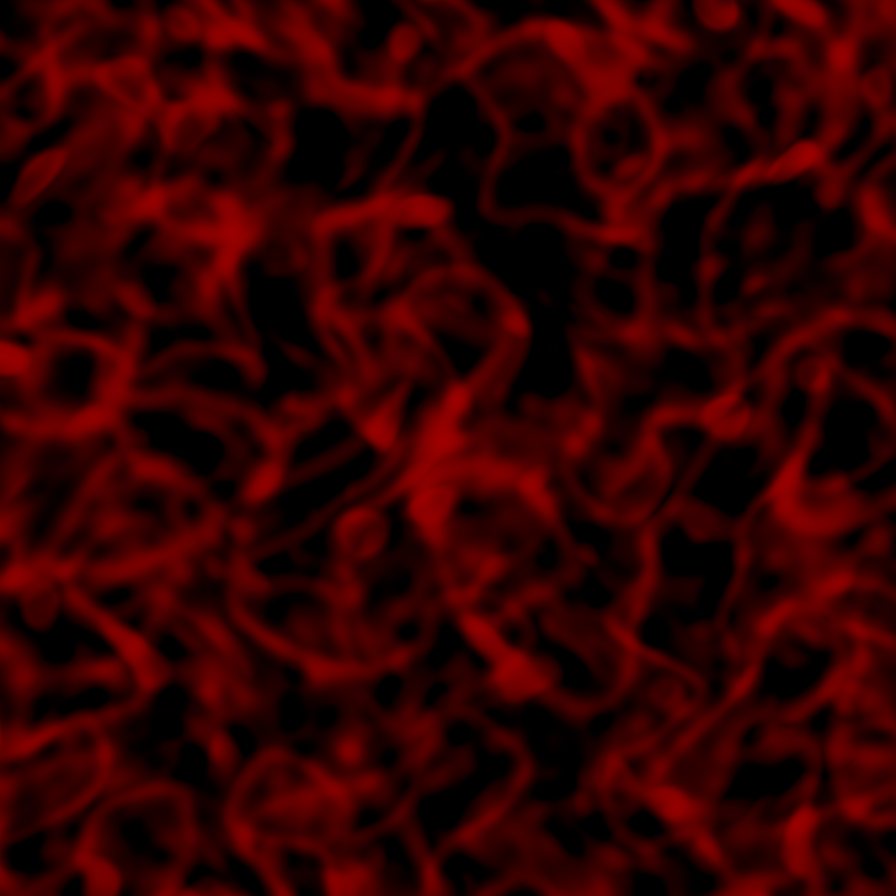
Give the GLSL for this texture, as a Shadertoy shader.

```glsl
vec3 hash3(vec2 cell) {
    vec3 h = fract(cell.xyx * vec3(0.1031, 0.1030, 0.0973));
    h += dot(h, h.yxz + 33.33);
    return fract((h.xxy + h.yzz) * h.zyx);
}

// Cellular noise: one soft bump of random sign and height per cell
float bumpNoise(vec2 p) {
    vec2 cell = floor(p);
    float sum = 0.0;
    for (int y = -1; y <= 1; y++) {
        for (int x = -1; x <= 1; x++) {
            vec2 neighbor = cell + vec2(x, y);
            vec3 rnd = hash3(neighbor + 57.0);
            vec2 d = p - neighbor - rnd.xy;
            float falloff = max(0.0, 1.0 - dot(d, d));
            sum += (rnd.z * 2.0 - 1.0) * falloff * falloff * falloff;
        }
    }
    return sum;
}

// Strand of even width along a contour of the noise
float strand(vec2 p, float width) {
    float n = bumpNoise(p) - 0.06;
    vec2 slope = vec2(bumpNoise(p + vec2(0.02, 0.0)) - n - 0.06,
                      bumpNoise(p + vec2(0.0, 0.02)) - n - 0.06) / 0.02;
    float d = n / (width * (0.25 + length(slope)));
    return exp(-d * d);
}

void mainImage(out vec4 fragColor, in vec2 fragCoord) {
    vec2 uv = fragCoord / iResolution.y;

    // Bend the plane with layered sines
    vec2 p = uv + 0.014 * sin(uv.yx * vec2(19.0, 16.0) + vec2(0.7, 2.1));
    p += 0.004 * sin(p.yx * vec2(53.0, 47.0) + vec2(4.0, 1.3));

    // Cloudy tissue with dark hollows
    float tissue = 0.068 + 0.15 * bumpNoise(p * 10.0 + 3.0)
                 + 0.15 * bumpNoise(p * 23.0 + 40.0)
                 + 0.14 * bumpNoise(p * 39.0 + 11.0);
    float glow = max(tissue, -0.02);

    // Looping strands at two sizes, and ones drawn out along the rising diagonal
    vec2 diagonal = vec2(p.x + p.y, p.y - p.x) * 0.7071;
    float thickness = 0.85 + 0.5 * bumpNoise(p * 14.0 + 90.0);
    glow += 0.24 * thickness * strand(p * 7.5 + 17.0, 0.085);
    glow += 0.17 * strand(p * 11.0 + 150.0, 0.095);
    glow += 0.19 * strand(diagonal * vec2(5.0, 8.0) + 71.0, 0.07);

    // Small bright knots
    glow += 0.24 * smoothstep(0.35, 0.95, bumpNoise(p * 21.0 + 120.0));

    // Sink the faint parts to black and soften the peaks
    glow *= smoothstep(0.0, 0.09, glow);
    glow = min(glow, 0.4) + 0.25 * (1.0 - exp(-max(glow - 0.4, 0.0) * 4.0));
    fragColor = vec4(glow, 0.0, 0.0, 1.0);
}
```
